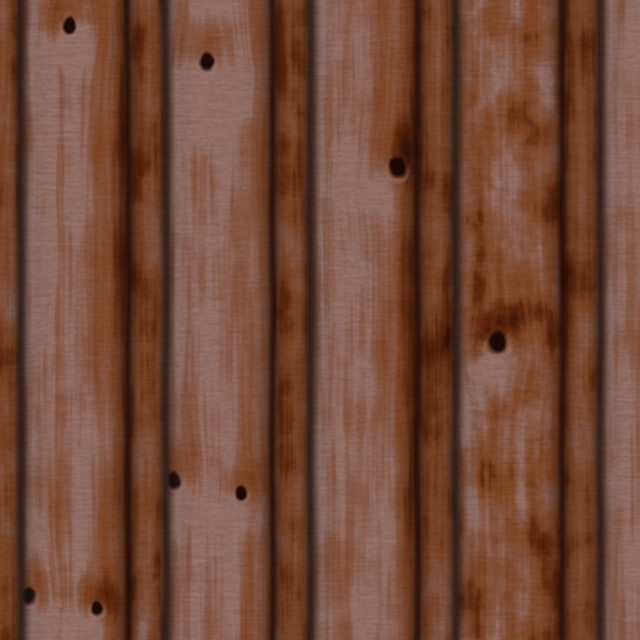
A three.js fragment shader for this texture:

```glsl
// Weathered board-and-batten timber wall: wide boards, narrow battens, grain and knots.
varying vec2 vUv;

// Layout, in canvas units; SPLIT is the board's share of one pitch
const float PITCH = 0.2263;
const float ORIGIN = 0.033;
const float SPLIT = 0.735;
const float SEAM_WIDTH = 0.026;
const float GROOVE_WIDTH = 0.034;
const float KNOT_RADIUS = 0.017;
const float LAST_KNOTTED_BOARD = 3.0;

// Grain strength
const float STREAK = 0.55;
const float FIBRE = 0.16;
const float ROUGHNESS = 0.09;

// Colours, from deep stain to bleached wood
const vec3 DEEP = vec3(0.20, 0.07, 0.03);
const vec3 UMBER = vec3(0.36, 0.15, 0.05);
const vec3 RUST = vec3(0.49, 0.27, 0.15);
const vec3 ROSE = vec3(0.51, 0.33, 0.25);
const vec3 PALE = vec3(0.56, 0.42, 0.38);
const vec3 GROOVE = vec3(0.17, 0.11, 0.10);
const vec3 KNOT = vec3(0.10, 0.03, 0.02);

vec2 hashGradient(vec2 p) {
  vec2 h = vec2(dot(p, vec2(127.1, 311.7)), dot(p, vec2(269.5, 183.3)));
  return fract(sin(h) * 43758.55) * 2.0 - 1.0;
}

float noise(vec2 p) {
  vec2 i = floor(p), f = fract(p);
  vec2 w = f * f * f * (f * (f * 6.0 - 15.0) + 10.0);
  vec2 e = vec2(0.0, 1.0);
  float a = dot(hashGradient(i), f);
  float b = dot(hashGradient(i + e.yx), f - e.yx);
  float c = dot(hashGradient(i + e.xy), f - e.xy);
  float d = dot(hashGradient(i + e.yy), f - e.yy);
  return mix(mix(a, b, w.x), mix(c, d, w.x), w.y);
}

float fbm(vec2 p) {
  float sum = 0.0, amp = 0.7;
  for (int k = 0; k < 4; k++) {
    sum += amp * noise(p);
    p = p * 2.03 + 7.1;
    amp *= 0.5;
  }
  return sum;
}

float bell(float d, float width) {
  return exp(-d * d / (width * width));
}

vec3 woodRamp(float t) {
  vec3 c = mix(DEEP, UMBER, smoothstep(0.0, 0.25, t));
  c = mix(c, RUST, smoothstep(0.22, 0.52, t));
  c = mix(c, ROSE, smoothstep(0.5, 0.75, t));
  return mix(c, PALE, smoothstep(0.7, 0.95, t));
}

// Knot centre within its board: one high knot, then a small pair lower down
vec2 knotCentre(float board, float k) {
  vec2 high = vec2(0.4 + 0.2 * cos(2.2 * (board - 2.0)), 0.96 - 0.055 * board * board);
  vec2 low = vec2(0.05 + 0.47 * (k - 1.0), 0.07 + 0.18 * board - 0.02 * (k - 1.0));
  return k < 0.5 ? high : low;
}

void main() {
  vec2 p = vUv;
  float x = (p.x - ORIGIN) / PITCH + 0.014 * noise(vec2(p.x * 2.0, p.y * 5.0));
  float board = floor(x), u = fract(x);
  float batten = smoothstep(SPLIT - 0.01, SPLIT + 0.01, u);
  float seed = (board * 2.0 + step(SPLIT, u)) * 17.3;

  // Knots: bend the grain, stain above, bleach below
  float bend = 0.0, stain = 0.0, bleach = 0.0, core = 0.0, rim = 0.0;
  for (int n = 0; n < 3; n++) {
    float k = float(n);
    float present = step(board, k < 0.5 ? LAST_KNOTTED_BOARD : 1.0) * step(0.0, board);
    vec2 centre = knotCentre(board, k);
    float size = KNOT_RADIUS * (k < 0.5 ? 0.8 + 0.1 * board : 0.85 - 0.15 * (k - 1.0));
    vec2 d = vec2((u - centre.x) * PITCH, p.y - centre.y) / size;
    d += 0.25 * vec2(noise(p * 55.0), noise(p * 55.0 + 31.0));
    float r = length(d * vec2(1.15 + 0.2 * d.y / (1.0 + abs(d.y)), 0.85));
    bend += present * d.x * size * 0.6 * exp(-0.07 * r * r);
    stain += present * exp(-0.12 * dot(d - vec2(0.0, 1.3), d - vec2(0.0, 1.3)));
    bleach += present * exp(-0.08 * dot(d + vec2(0.3, 2.4), d + vec2(0.3, 2.4)));
    core = max(core, present * (1.0 - smoothstep(0.55, 1.05, r)));
    rim = max(rim, present * bell(r - 1.2, 0.2) * smoothstep(0.6, -0.8, d.y));
  }

  // Vertical grain and cloudy weathering
  vec2 q = vec2(p.x - bend * (1.0 - batten), p.y);
  float streak = fbm(vec2(q.x * 38.0, q.y * 2.2) + seed);
  float fibre = noise(vec2(q.x * 150.0, q.y * 7.0) + seed);
  float blotch = fbm(p * vec2(17.0, 11.0) + seed);
  float mottle = 1.0 - min(abs(board - 3.0), 1.0);

  // Tone: boards fade to dark on the right, battens are evenly stained
  float fall = 0.33 + 0.12 * cos(3.1416 * board);
  float boardTone = 0.86 - 0.2 * mottle - fall * smoothstep(0.36, 0.72, u);
  boardTone += blotch * (0.3 + 0.6 * mottle) - 0.42 * stain + 0.28 * bleach;
  float battenTone = 0.43 + 0.6 * blotch + 0.1 * bell(u - 0.87, 0.07);
  float tone = mix(boardTone, battenTone, batten) + STREAK * streak + FIBRE * fibre;
  vec3 color = woodRamp(tone);

  // Knot rim and core
  color = mix(color, PALE * 1.05, 0.6 * rim * (1.0 - batten));
  color = mix(color, KNOT, core * (1.0 - batten));

  // Seam shadow and grey groove between planks
  float gap = min(u, 1.0 - u);
  color *= 1.0 - 0.3 * bell(u - SPLIT, 0.08) - 0.2 * bell(gap, 0.09);
  color = mix(color, DEEP * 0.7, 0.8 * bell(u - SPLIT, SEAM_WIDTH));
  color = mix(color, GROOVE, 0.85 * bell(gap, GROOVE_WIDTH));
  color += 0.05 * bell(u - 0.075, 0.025) * vec3(0.6, 0.8, 1.0);

  // Fine rough-sawn surface
  color *= 1.0 + ROUGHNESS * (noise(p * vec2(110.0, 230.0)) + noise(p * vec2(25.0, 190.0)));
  gl_FragColor = vec4(clamp(color, 0.0, 1.0), 1.0);
}
```
